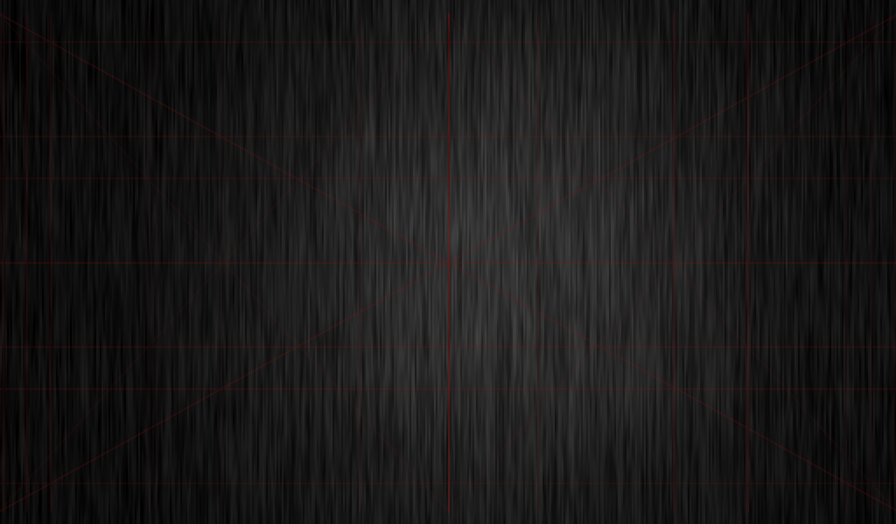
Give the GLSL for this background, as a Shadertoy shader.

```glsl
// Dark vertically brushed metal under a soft off-centre glow, crossed by thin red guides.
// Stretched cellular value noise makes the strands; folded coordinates place the
// mirrored verticals, horizontals and diagonals of the guide grid.

#define GLOW_CENTRE vec2(0.562, 0.51)
#define GLOW_RADIUS vec2(0.27, 0.50)
#define SHADOW_LEVEL 0.043
#define GLOW_LEVEL 0.152
#define GRAIN 0.21
#define STRANDS 512.0
#define GRID_CENTRE vec2(0.501, 0.4985)
#define LINE_WIDTH 0.0034
#define DIAGONAL_RISE 0.947
#define GUIDE_COLOUR vec3(0.34, 0.035, 0.03)

float hash(vec2 p) {
    vec3 q = fract(p.xyx * vec3(0.1031, 0.1030, 0.0973));
    q += dot(q, q.yzx + 33.33);
    return fract((q.x + q.y) * q.z);
}

// One random value per column cell, blended along the column.
float strand(float column, float y, float rows) {
    float t = y * rows + hash(vec2(column, rows)) * 7.0;
    float cell = floor(t);
    return mix(hash(vec2(column, cell)), hash(vec2(column, cell + 1.0)),
               smoothstep(0.0, 1.0, t - cell));
}

// Stretched noise; strands are sharpest at the middle of each column.
float brushed(vec2 uv, float columns, float rows) {
    float x = uv.x * columns - 0.5;
    float column = floor(x + 0.001);
    return mix(strand(column, uv.y, rows), strand(column + 1.0, uv.y, rows),
               smoothstep(0.0, 1.0, x - column)) - 0.5;
}

float guide(float dist, float pixel) {
    float halfWidth = 0.5 * LINE_WIDTH;
    return 1.0 - smoothstep(halfWidth - 0.5 * pixel, halfWidth + 0.5 * pixel, dist);
}

// Distance to a sloped line through the fold, in units of canvas height.
float slopeDistance(vec2 folded, float rise, float aspect) {
    return abs(folded.y - rise * folded.x) / length(vec2(rise / aspect, 1.0));
}

float guideGrid(vec2 uv, float aspect, float pixel) {
    vec2 folded = abs(uv - GRID_CENTRE);
    float rightSide = step(GRID_CENTRE.x, uv.x);
    float inside = 1.0 - smoothstep(0.472, 0.482, folded.y);

    // Vertical guides: distance from centre, then strength.
    vec2 verticals[6] = vec2[6](vec2(0.100, 0.20), vec2(0.251, 0.30),
        vec2(0.334, 0.38), vec2(0.444, 0.20), vec2(0.471, 0.22), vec2(0.497, 0.26));
    float ink = 0.62 * guide(folded.x * aspect, pixel);
    for (int i = 0; i < 6; i++) {
        float side = i == 0 ? 1.0 : i < 3 ? mix(0.3, 1.0, rightSide)
                                          : mix(1.0, 0.5, rightSide);
        ink = max(ink, side * verticals[i].y
            * guide(abs(folded.x - verticals[i].x) * aspect, pixel));
    }
    ink *= inside;

    // Horizontal guides, mirrored about the middle.
    vec2 horizontals[4] = vec2[4](vec2(0.0, 0.32), vec2(0.161, 0.24),
        vec2(0.241, 0.25), vec2(0.421, 0.20));
    for (int i = 0; i < 4; i++) {
        ink = max(ink, horizontals[i].y
            * guide(abs(folded.y - horizontals[i].x), pixel));
    }

    // Corner diagonals, then fainter diagonals of each half.
    float diagonal = slopeDistance(folded, DIAGONAL_RISE, aspect);
    ink = max(ink, 0.30 * guide(diagonal, pixel));
    vec2 halfFold = vec2(abs(fract(uv.x * 2.0) - 0.5) * 0.5, folded.y);
    float halfDiagonal = slopeDistance(halfFold, 2.0 * DIAGONAL_RISE, aspect);
    return max(ink, 0.13 * guide(halfDiagonal, pixel));
}

void mainImage(out vec4 fragColor, in vec2 fragCoord) {
    vec2 uv = fragCoord / iResolution.xy;
    float aspect = iResolution.x / iResolution.y;
    float pixel = 1.0 / iResolution.y;

    // Soft light falling off toward every edge.
    vec2 glow = (uv - GLOW_CENTRE) / GLOW_RADIUS;
    float light = SHADOW_LEVEL + GLOW_LEVEL * exp(-dot(glow, glow));

    // Long fine strands, short fine flecks and a little broader variation.
    float grain = 0.52 * brushed(uv, STRANDS, 9.0)
                + 0.36 * brushed(uv + vec2(2.0, 3.7), STRANDS, 24.0)
                + 0.20 * brushed(uv + 8.1, STRANDS * 0.45, 6.0);
    float metal = max(light + grain * GRAIN * (0.5 + 2.3 * light), 0.0);

    // Translucent red guides over the metal.
    vec3 colour = mix(vec3(metal), GUIDE_COLOUR + 0.4 * metal,
                      guideGrid(uv, aspect, pixel));
    fragColor = vec4(clamp(colour, 0.0, 1.0), 1.0);
}
```
